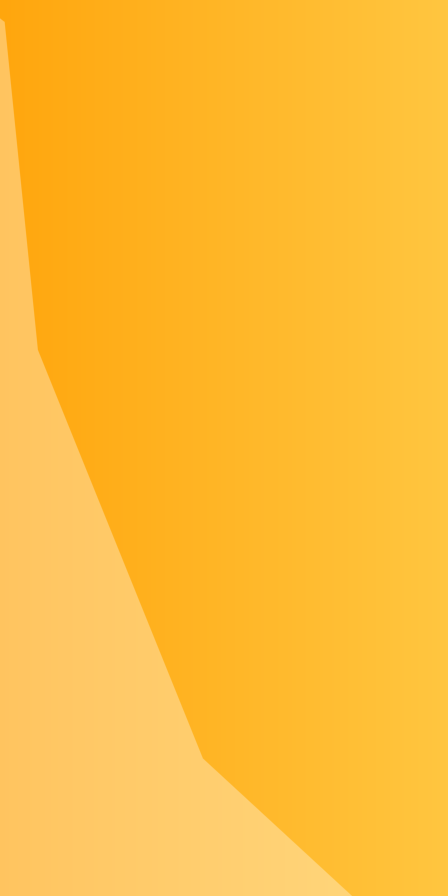
Give the GLSL for this background, as a WebGL 1 fragment shader.

```glsl
precision highp float;
// A warm amber gradient running from left to right, with a pale translucent
// facet rising along the left side. The facet is the union of half planes,
// one for each edge, trimmed by a small bevel at its top.

uniform vec2 u_resolution;

// Signed distance to the line from a to b, negative on its right-hand side.
float edgeDistance(vec2 p, vec2 a, vec2 b) {
  vec2 along = normalize(b - a);
  return dot(p - a, vec2(-along.y, along.x));
}

// Negative inside the facet; its corners are listed from bottom to top.
float facetDistance(vec2 p) {
  vec2 foot = vec2(0.786, 0.0);
  vec2 knee = vec2(0.453, 0.307);
  vec2 bend = vec2(0.0846, 1.219);
  vec2 tip = vec2(0.0104, 1.951);

  float slopes = min(edgeDistance(p, knee, foot),
                 min(edgeDistance(p, bend, knee), edgeDistance(p, tip, bend)));
  float bevel = edgeDistance(p, vec2(0.0, 1.959), tip);
  return max(slopes, bevel);
}

void main() {
  // The canvas is one unit wide and two units high.
  vec2 p = gl_FragCoord.xy / u_resolution * vec2(1.0, 2.0);
  float pixel = 1.0 / u_resolution.x;

  // Amber background
  vec3 color = mix(vec3(1.0, 0.65, 0.05), vec3(1.0, 0.775, 0.25), p.x);

  // Translucent white facet with a smoothed edge
  float coverage = 1.0 - smoothstep(-0.75 * pixel, 0.75 * pixel, facetDistance(p));
  color = mix(color, vec3(1.0), 0.34 * coverage);

  gl_FragColor = vec4(color, 1.0);
}
```
